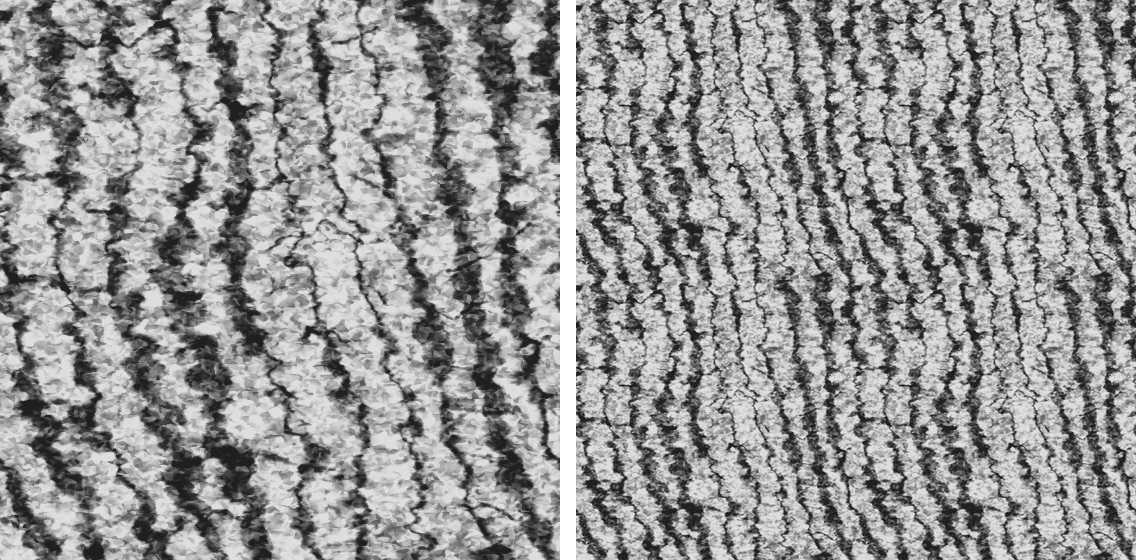
Left, the tile; right, the same tile 2 across and 2 down.
Reproduce this texture procedurally as a three.js fragment shader.

```glsl
// Weathered grey tree bark: leaning vertical furrows, flaky ridges and short cross cracks.
#define FURROWS 10.0        // whole number of furrows across
#define LEAN 2.0            // whole furrow spacings shifted over the height
#define WANDER 1.1          // slow sideways drift of the furrows
#define RAGGED 0.8          // bite of the flakes into the furrow edges
#define EDGE_SOFTNESS 0.16
#define CRACK_ROWS 10.0     // whole number of cross crack rows
#define CRACK_WIDTH 0.08
#define RIDGE_CONTRAST 0.55
#define PATCH_CONTRAST 0.45
#define FLAKE_CONTRAST 0.45
#define DARK_TONE 0.12
#define LIGHT_TONE 0.87

varying vec2 vUv;

float hash(vec2 cell) {
  vec3 q = fract(cell.xyx * 0.1031);
  q += dot(q, q.yzx + 33.33);
  return fract((q.x + q.y) * q.z);
}

// Value noise that wraps after "cells" whole cells.
float wrapNoise(vec2 uv, vec2 cells, float seed) {
  vec2 p = uv * cells;
  vec2 i = floor(p);
  vec2 f = p - i;
  f = f * f * (3.0 - 2.0 * f);
  vec2 lo = mod(i, cells) + seed * 17.0;
  vec2 hi = mod(i + 1.0, cells) + seed * 17.0;
  float bottom = mix(hash(lo), hash(vec2(hi.x, lo.y)), f.x);
  float top = mix(hash(vec2(lo.x, hi.y)), hash(hi), f.x);
  return mix(bottom, top, f.y);
}

// Four wrapping octaves, scaled to 0..1.
float fbm(vec2 uv, vec2 cells, float seed) {
  float sum = 0.0;
  float amplitude = 0.5;
  for (int octave = 0; octave < 4; octave++) {
    sum += amplitude * wrapNoise(uv, cells, seed);
    cells *= 2.0;
    seed += 1.0;
    amplitude *= 0.5;
  }
  return sum / 0.9375;
}

// Flat flakes: one random grey per Voronoi cell, blended narrowly at the borders.
float flakes(vec2 uv, vec2 cells, float seed) {
  vec2 p = uv * cells;
  vec2 base = floor(p);
  float sum = 0.0;
  float total = 0.0;
  for (int y = -1; y <= 1; y++) {
    for (int x = -1; x <= 1; x++) {
      vec2 cell = base + vec2(float(x), float(y));
      vec2 id = mod(cell, cells) + seed * 17.0;
      vec2 offset = cell + vec2(hash(id), hash(id + 311.0)) - p;
      float weight = exp(-14.0 * dot(offset, offset));
      sum += weight * hash(id + 577.0);
      total += weight;
    }
  }
  return sum / max(total, 1e-9);
}

// Distance to the nearest furrow: 0 at its centre, 1 on the ridge crest.
float furrowDistance(vec2 uv) {
  float phase = FURROWS * uv.x + LEAN * uv.y;
  phase += WANDER * (wrapNoise(uv, vec2(3.0, 4.0), 1.0) - 0.5);
  phase += RAGGED * (fbm(uv, vec2(20.0, 34.0), 3.0) - 0.5);
  return 2.0 * abs(fract(phase) - 0.5);
}

// Short jagged cracks that run across the ridges and taper out.
float crossCracks(vec2 uv) {
  float phase = CRACK_ROWS * uv.y + 1.2 * wrapNoise(uv, vec2(5.0, 5.0), 9.0);
  phase += 0.5 * fbm(uv, vec2(26.0, 20.0), 10.0);
  float strength = smoothstep(0.5, 0.62, fbm(uv, vec2(12.0, 13.0), 14.0));
  float width = CRACK_WIDTH * (0.3 + 0.7 * strength);
  return strength * (1.0 - smoothstep(0.2 * width, width, abs(fract(phase) - 0.5)));
}

void main() {
  vec2 uv = vUv;

  // Each furrow opens and closes along its leaning length.
  vec2 along = vec2(uv.x + (LEAN * uv.y + 0.5) / FURROWS, uv.y);
  float opening = smoothstep(0.28, 0.7, fbm(along, vec2(FURROWS, 4.0), 20.0));
  float width = mix(0.08, 0.56, opening);
  float distanceToFurrow = furrowDistance(uv);
  float ridge = smoothstep(width - EDGE_SOFTNESS, width + EDGE_SOFTNESS, distanceToFurrow);
  float core = 1.0 - smoothstep(0.04, 0.2, distanceToFurrow);

  // Flakes in two sizes, torn by a fine warp, over softer patches and grain.
  vec2 tear = vec2(wrapNoise(uv, vec2(90.0, 130.0), 50.0), wrapNoise(uv, vec2(70.0, 110.0), 51.0));
  vec2 torn = uv + 0.008 * (tear - 0.5);
  float flake = flakes(torn, vec2(54.0, 84.0), 38.0) + flakes(torn, vec2(120.0, 170.0), 42.0) - 1.0;
  float grain = fbm(uv, vec2(40.0, 66.0), 32.0) - 0.5;
  float patches = fbm(uv, vec2(13.0, 16.0), 26.0) - 0.5;

  float height = RIDGE_CONTRAST * ridge + PATCH_CONTRAST * patches;
  height += FLAKE_CONTRAST * flake + 0.6 * grain;
  height -= 0.14 * core + 0.5 * crossCracks(uv);

  float tone = mix(DARK_TONE, LIGHT_TONE, smoothstep(-0.4, 0.84, height));
  gl_FragColor = vec4(vec3(tone), 1.0);
}
```
